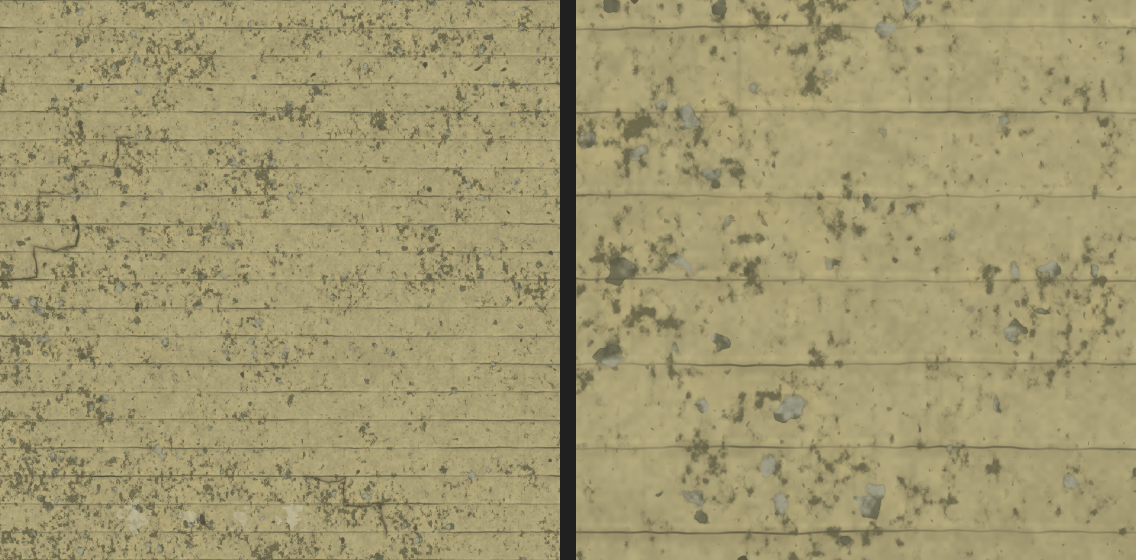
Left, the full canvas; right, a detail of the centre.
Write a Shadertoy shader that draws this texture.

```glsl
// Weathered ochre painted masonry: twenty thin courses with faint upright joints.
// Layered noise drives mottling, grime and wear; jittered cells scatter the chips,
// and distances to stepped segments draw cracks that climb from course to course.

float hash(vec2 p) {
    vec3 q = fract(vec3(p.xyx) * 0.1031);
    q += dot(q, q.yzx + 33.33);
    return fract((q.x + q.y) * q.z);
}

float noise(vec2 p) {
    vec2 i = floor(p), f = fract(p);
    f = f * f * (3.0 - 2.0 * f);
    return mix(mix(hash(i), hash(i + vec2(1, 0)), f.x),
               mix(hash(i + vec2(0, 1)), hash(i + 1.0), f.x), f.y);
}

float fbm(vec2 p) {
    float sum = 0.0, amp = 0.533;
    for (int i = 0; i < 4; i++) {
        sum += amp * noise(p);
        p = p * 2.03 + 17.7;
        amp *= 0.5;
    }
    return sum;
}

// Signed distance to ragged chips, one candidate per cell of an n by n grid
float chips(vec2 uv, float n, float share, float size) {
    vec2 p = uv * n + 0.22 * vec2(noise(uv * n * 4.0), noise(uv * n * 4.0 + 40.0));
    vec2 cell = floor(p);
    float d = 1.0;
    for (int j = -1; j <= 1; j++)
    for (int i = -1; i <= 1; i++) {
        vec2 id = cell + vec2(i, j);
        if (hash(id + n) > share) continue;
        vec2 q = p - id - vec2(hash(id + 107.0), hash(id + 219.0));
        q.x *= 0.8 + 0.8 * hash(id + 53.0);
        d = min(d, length(q) - size * (0.3 + 0.7 * hash(id + 331.0)));
    }
    return d / n;
}

float segment(vec2 p, vec2 a, vec2 b) {
    vec2 e = b - a;
    return length(p - a - e * clamp(dot(p - a, e) / dot(e, e), 0.0, 1.0));
}

// Distance to a staircase: each step runs across, then up or down
float stairs(vec2 p, vec2 start, vec2 rise, int steps) {
    float d = 1.0;
    for (int i = 0; i < steps; i++) {
        vec2 a = start + rise * float(i);
        vec2 corner = a + vec2(rise.x, 0.0);
        d = min(d, min(segment(p, a, corner), segment(p, corner, a + rise)));
    }
    return d;
}

void mainImage(out vec4 fragColor, in vec2 fragCoord) {
    vec2 uv = fragCoord / iResolution.xy;
    float px = 1.0 / iResolution.y;
    vec3 dark = vec3(0.27, 0.26, 0.20);

    // Wear is heavier to the left and the foot, lighter at lower right
    float wear = fbm(uv * vec2(17, 24) + 3.0)
        + 0.08 * smoothstep(0.5, 0.1, uv.x)
        + 0.10 * smoothstep(0.21, 0.13, uv.y) * smoothstep(0.95, 0.6, uv.x)
        - 0.13 * smoothstep(0.38, 0.6, uv.x) * smoothstep(0.16, 0.24, uv.y) * smoothstep(0.48, 0.38, uv.y);
    wear = smoothstep(0.3, 0.8, wear);

    // Paint: broad tone, yellowed patches and fine grain
    vec3 col = vec3(0.668, 0.628, 0.465);
    col *= 1.0 + 0.06 * (fbm(uv * vec2(6, 14)) - 0.5) + 0.13 * (fbm(uv * vec2(90, 75)) - 0.5);
    float yellow = smoothstep(0.46, 0.68, fbm(uv * vec2(56, 46) + 9.0)) * wear;
    col = mix(col, vec3(0.72, 0.665, 0.465), 0.55 * yellow);
    col *= 1.0 + 0.07 * (noise(uv * 260.0) - 0.5);

    // Course lines that fade in and out, with a soft ledge below each
    float level = uv.y * 20.0 + 0.07 * (fbm(vec2(uv.x * 9.0, floor(uv.y * 20.0 + 0.5) * 7.0)) - 0.5);
    float row = floor(level + 0.5);
    float gap = (level - row) / 20.0 + 0.001 * (noise(uv * 120.0) - 0.5);
    float strength = smoothstep(0.3, 0.8, fbm(vec2(uv.x * 16.0, row * 5.3)));
    strength = 0.12 + 0.45 * strength + 0.12 * hash(vec2(row, 4.0));
    strength += 0.25 * step(abs(row - 3.0), 0.1) * smoothstep(0.1, 0.16, uv.x) * smoothstep(0.63, 0.58, uv.x);
    col = mix(col, dark, strength * smoothstep(0.0006 + px, 0.0, abs(gap)));
    col *= 1.0 - 0.10 * strength * smoothstep(0.007, 0.0, abs(gap + 0.002));
    col *= 1.0 + 0.03 * smoothstep(0.003, 0.0, abs(gap - 0.004));

    // Faint upright joints, staggered by course
    float course = floor(level);
    float joint = abs(fract(uv.x * 8.0 + 0.5 * mod(course, 2.0) + 0.1 * hash(vec2(course, 8.0))) - 0.5) / 8.0;
    col *= 1.0 - 0.06 * smoothstep(0.0025, 0.0, joint) * noise(uv * vec2(20, 50));

    // Olive grime: a thin stain in loose clusters, darker in fine speckles
    float grime = 0.35 * fbm(uv * vec2(62, 46)) + 0.65 * fbm(uv * vec2(190, 160) + 31.0) + 0.16 * (wear - 0.45);
    col = mix(col, vec3(0.50, 0.475, 0.345), 0.45 * smoothstep(0.5, 0.68, grime));
    col = mix(col, vec3(0.36, 0.35, 0.26), 0.7 * smoothstep(0.61, 0.74, grime));

    // Pinhole specks, then flaked chips baring grey mortar, then deep holes
    float speck = chips(uv, 95.0, 0.5, 0.2) + 0.0012 * (1.0 - wear);
    col = mix(col, vec3(0.40, 0.38, 0.28), 0.55 * smoothstep(px, -px, speck));
    float ragged = 0.011 * (fbm(uv * 130.0 + 50.0) - 0.5);
    float chip = chips(uv + 0.31, 34.0, 0.4, 0.3) + 0.005 * (1.0 - wear) + ragged;
    vec3 mortar = mix(vec3(0.35, 0.35, 0.28), vec3(0.62, 0.62, 0.55), smoothstep(0.36, 0.64, fbm(uv * 85.0 + 5.0)));
    col = mix(col, mortar, 0.75 * smoothstep(px, -px, chip));
    col = mix(col, dark, 0.3 * smoothstep(0.0015 + px, 0.0, abs(chip)) * noise(uv * 90.0));
    float hole = chips(uv + 0.67, 15.0, 0.16, 0.09) + 0.5 * ragged;
    col = mix(col, dark, 0.75 * smoothstep(px, -px, hole));

    // Pale bare plaster in a few ragged patches low on the wall
    for (int i = 0; i < 4; i++) {
        vec2 center = vec2(0.24 + 0.095 * float(i), 0.077);
        float patchEdge = length(uv - center) - 0.013 * abs(float(i) - 1.5) + 0.07 * (fbm(uv * 75.0) - 0.47);
        vec3 plaster = vec3(0.73, 0.70, 0.58) * (0.88 + 0.24 * fbm(uv * 120.0));
        col = mix(col, plaster, 0.75 * smoothstep(0.002 + px, -0.002, patchEdge));
    }

    // Stepped cracks wander, thin out in places and cast a soft shade
    vec2 bent = uv + 0.025 * (vec2(fbm(uv * 22.0), fbm(uv * 22.0 + 70.0)) - 0.5);
    float crack = stairs(bent, vec2(-0.01, 0.505), vec2(0.073, 0.05), 2);
    crack = min(crack, stairs(bent, vec2(0.55, 0.148), vec2(0.067, -0.048), 2));
    crack = min(crack, stairs(bent, vec2(0.01, 0.605), vec2(0.065, 0.049), 3) + 0.0005);
    crack = min(crack, segment(bent, vec2(0.205, 0.752), vec2(0.235, 0.753)));
    float width = 0.0004 + 0.0016 * noise(uv * 35.0);
    col *= 1.0 - 0.14 * smoothstep(0.008, 0.0, crack);
    float depth = 0.35 + 0.5 * noise(uv * 28.0 + 11.0);
    col = mix(col, dark, depth * smoothstep(width + px, width - px, crack));

    fragColor = vec4(clamp(col, 0.0, 1.0), 1.0);
}
```
